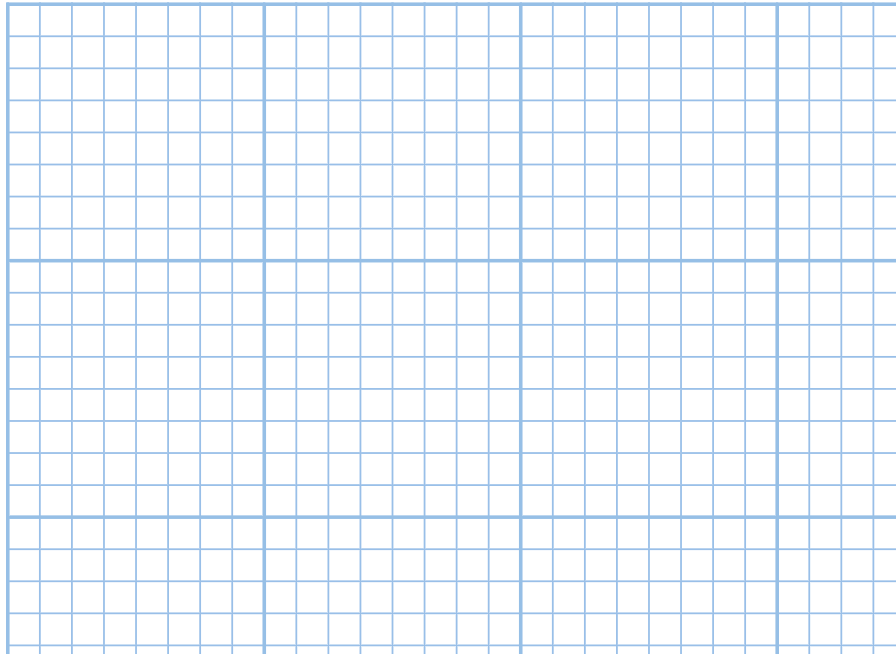
Reproduce this pattern procedurally as a Shadertoy shader.

```glsl
// Graph paper: fine blue square grid with a heavier line every eighth cell.

// Lengths are fractions of the canvas width.
const float CELL = 0.03578;
const float CELLS_PER_BLOCK = 8.0;
const vec2 MARGIN = vec2(0.0087, 0.0047);  // left and top
const float FINE_WIDTH = 0.0020;
const float HEAVY_WIDTH = 0.0040;
const vec3 PAPER = vec3(1.0);
const vec3 FINE_INK = vec3(0.60, 0.75, 0.91);
const vec3 HEAVY_INK = vec3(0.59, 0.75, 0.90);

// Distance to the nearest line of a repeating set, per axis.
vec2 lineDistance(vec2 p, float period) {
    return abs(fract(p / period + 0.5) - 0.5) * period;
}

// Share of a pixel covered by a line of the given width, per axis.
vec2 lineCoverage(vec2 dist, float width, float pixel) {
    vec2 cover = clamp((0.5 * width - dist) / pixel + 0.5, 0.0, 1.0);
    return cover * min(width / pixel, 1.0);
}

// Union of the horizontal and vertical lines.
float gridCoverage(vec2 p, float period, float width, float pixel) {
    vec2 cover = lineCoverage(lineDistance(p, period), width, pixel);
    return max(cover.x, cover.y);
}

void mainImage(out vec4 fragColor, in vec2 fragCoord) {
    // Measure right and down from the top left corner of the grid.
    float pixel = 1.0 / iResolution.x;
    vec2 p = vec2(fragCoord.x, iResolution.y - fragCoord.y) * pixel - MARGIN;

    float fine = gridCoverage(p, CELL, FINE_WIDTH, pixel);
    float heavy = gridCoverage(p, CELL * CELLS_PER_BLOCK, HEAVY_WIDTH, pixel);

    // Keep the margins blank outside the first heavy lines.
    vec2 inside = clamp((p + 0.5 * HEAVY_WIDTH) / pixel + 0.5, 0.0, 1.0);
    float sheet = min(inside.x, inside.y);

    vec3 color = mix(PAPER, FINE_INK, min(fine, sheet));
    color = mix(color, HEAVY_INK, min(heavy, sheet));
    fragColor = vec4(color, 1.0);
}
```
